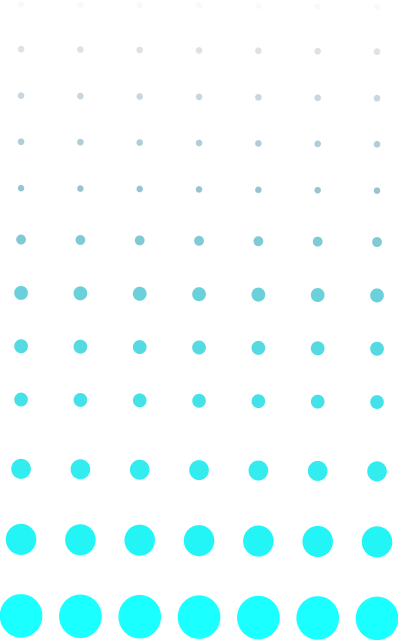
Reproduce this pattern procedurally as a WebGL 2 fragment shader.

```glsl
#version 300 es
precision highp float;
// Halftone grid of dots growing from faint grey at the top to bright cyan below.
uniform vec2 u_resolution;
out vec4 fragColor;

const int ROWS = 12;

// Row centres measured down from the top, and dot radii, in canvas heights
const float rowDepth[ROWS] = float[](
    0.0068, 0.0768, 0.1495, 0.2215, 0.2940, 0.3743,
    0.4577, 0.5410, 0.6243, 0.7326, 0.8428, 0.9623);
const float dotRadius[ROWS] = float[](
    0.0046, 0.0051, 0.0051, 0.0051, 0.0050, 0.0076,
    0.0107, 0.0107, 0.0106, 0.0153, 0.0238, 0.0333);

// Pale grey to slate blue, then slate blue to cyan
vec3 rowColor(float row) {
    if (row < 0.5) return vec3(0.975);
    vec3 slate = vec3(0.59, 0.77, 0.82);
    if (row < 4.5) return mix(vec3(0.88, 0.88, 0.90), slate, (row - 1.0) / 3.0);
    float t = (row - 4.0) / 7.0;
    float redFade = 1.0 - pow(1.0 - t, 1.3);
    float glow = pow(t, 1.2);
    return mix(slate, vec3(0.10, 1.0, 1.0), vec3(redFade, glow, glow));
}

void main() {
    float pixel = 1.0 / u_resolution.y;
    vec2 p = gl_FragCoord.xy * pixel;
    p.y = 1.0 - p.y;

    // Nearest of seven columns; each column sits slightly lower than the last
    float column = clamp(round((p.x - 0.0329) / 0.0927), 0.0, 6.0);
    float columnX = 0.0329 + 0.0927 * column;
    float drop = 0.00065 * column;

    vec3 color = vec3(1.0);
    for (int i = 0; i < ROWS; i++) {
        vec2 offset = p - vec2(columnX, rowDepth[i] + drop);
        // Dots are a touch taller than wide
        float dist = length(offset * vec2(1.0, 0.98)) - dotRadius[i];
        float cover = clamp(0.5 - dist / pixel, 0.0, 1.0);
        color = mix(color, rowColor(float(i)), cover);
    }
    fragColor = vec4(color, 1.0);
}
```
